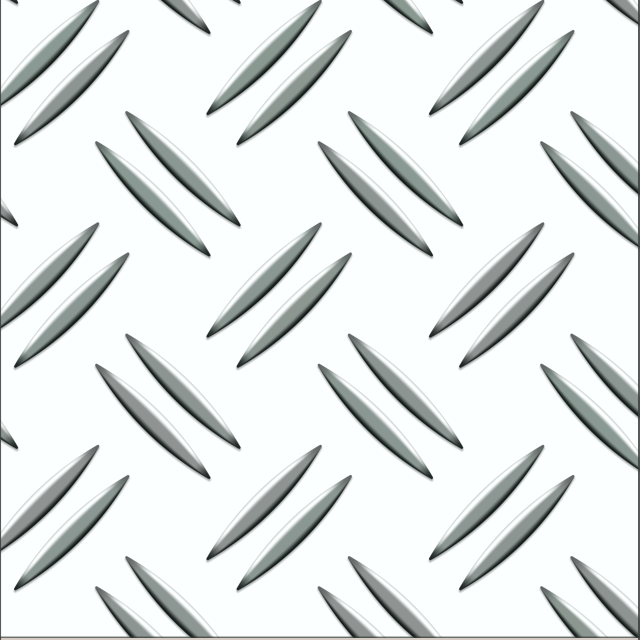
A three.js fragment shader for this pattern:

```glsl
// Steel tread plate: pairs of raised lens-shaped bars on a white ground.
// Two square lattices, half a period apart, hold rising and mirrored falling
// pairs; each bar is a rounded lens distance with bevel shading and a shadow.

varying vec2 vUv;

const float PERIOD = 0.3477;
const vec2 PAIR_CENTER = vec2(0.4362, 0.8867);
const float PAIR_OFFSET = 0.0333;    // bar axis to pair axis
const float HALF_LENGTH = 0.1245;
const float HALF_WIDTH = 0.0165;
const float ROUNDING = 0.002;
const float SOFT = 0.0012;           // edge smoothing

const vec3 GROUND = vec3(0.99, 1.0, 1.0);
const vec3 BODY_GRAY = vec3(0.56, 0.575, 0.57);
const vec3 BODY_GREEN = vec3(0.54, 0.60, 0.575);
const vec3 DARK = vec3(0.07, 0.10, 0.09);
const vec3 TIP_GRAY = vec3(0.33, 0.35, 0.34);
const vec3 RIM = vec3(0.76, 0.79, 0.78);
const vec3 SHADOW = vec3(0.43, 0.46, 0.45);
const vec3 FRAME = vec3(0.22, 0.24, 0.23);
const vec3 FOOT = vec3(0.84, 0.80, 0.77);

float hash(vec2 p) {
  vec3 q = fract(vec3(p.xyx) * 0.1031);
  q += dot(q, q.yzx + 33.33);
  return fract((q.x + q.y) * q.z);
}

// Signed distance to a rounded lens; x runs along it, y across it.
float lensDistance(vec2 p, float halfLength, float halfWidth, float rounding) {
  float radius = (halfLength * halfLength + halfWidth * halfWidth) / (2.0 * halfWidth);
  float inset = radius - halfWidth;
  p = abs(p);
  bool beyondTip = (p.x - halfLength) * inset > p.y * halfLength;
  float d = beyondTip ? length(p - vec2(halfLength, 0.0))
                      : length(p + vec2(0.0, inset)) - radius;
  return d - rounding;
}

float fill(float d, float soft) {
  return 1.0 - smoothstep(-soft, soft, d);
}

// Bevel shading: dark lower side, flat body, bright upper side, dark tips.
vec3 barColor(vec2 p, float tint) {
  float along = p.x / (HALF_LENGTH + ROUNDING);
  float width = HALF_WIDTH * max(1.0 - along * along, 0.0) + ROUNDING;
  float across = p.y / width;
  vec3 body = mix(BODY_GRAY, BODY_GREEN, tint);
  vec3 c = mix(DARK, body, smoothstep(-0.95, -0.4, across));
  float shine = 1.0 - smoothstep(0.55, 0.97, abs(along));
  c = mix(c, GROUND, shine * smoothstep(0.25, 0.68, across));
  c = mix(c, RIM, 0.8 * smoothstep(0.78, 1.0, across));
  c = mix(c, TIP_GRAY, 0.8 * smoothstep(0.7, 1.0, along));
  return mix(c, DARK, 0.9 * smoothstep(0.74, 0.98, -along));
}

// Turns canvas axes so that x climbs to the upper right.
vec2 toBarAxes(vec2 p) {
  return vec2(p.x + p.y, p.y - p.x) * 0.70711;
}

// Lays one lattice of bar pairs over the colour below.
vec3 drawPairs(vec3 below, vec2 uv, vec2 center, float mirror) {
  vec2 q = (uv - center) / PERIOD;
  vec2 cell = floor(q + 0.5);
  vec2 local = (q - cell) * PERIOD * vec2(mirror, 1.0);
  vec2 drop = toBarAxes(vec2(0.0, 0.003));
  vec3 c = below;
  for (int i = 0; i < 2; i++) {
    float side = float(i) * 2.0 - 1.0;
    vec2 p = toBarAxes(local) - vec2(0.0, side * PAIR_OFFSET);
    float tint = hash(cell + vec2(17.0 + side * 5.0, 31.0 + mirror * 9.0));
    float shade = lensDistance(p + drop, HALF_LENGTH, HALF_WIDTH, ROUNDING);
    float d = lensDistance(p, HALF_LENGTH, HALF_WIDTH, ROUNDING);
    c = mix(c, SHADOW, 0.65 * fill(shade, 0.003));
    c = mix(c, barColor(p, tint), fill(d, SOFT));
  }
  return c;
}

// Thin dark lines on the left, right and bottom edges, with a pale foot.
vec3 drawFrame(vec3 below, vec2 uv) {
  float left = fill(uv.x - 0.0018, 0.0008);
  float right = fill(0.9968 - uv.x, 0.0008);
  float bottom = fill(abs(uv.y - 0.0042) - 0.0012, 0.0008);
  vec3 c = mix(below, FOOT, fill(uv.y - 0.0032, 0.0008));
  c = mix(c, FRAME, 0.75 * bottom);
  return mix(c, FRAME, 0.85 * max(left, right));
}

void main() {
  vec3 color = drawPairs(GROUND, vUv, PAIR_CENTER, 1.0);
  color = drawPairs(color, vUv, PAIR_CENTER - 0.5 * PERIOD, -1.0);
  gl_FragColor = vec4(drawFrame(color, vUv), 1.0);
}
```
